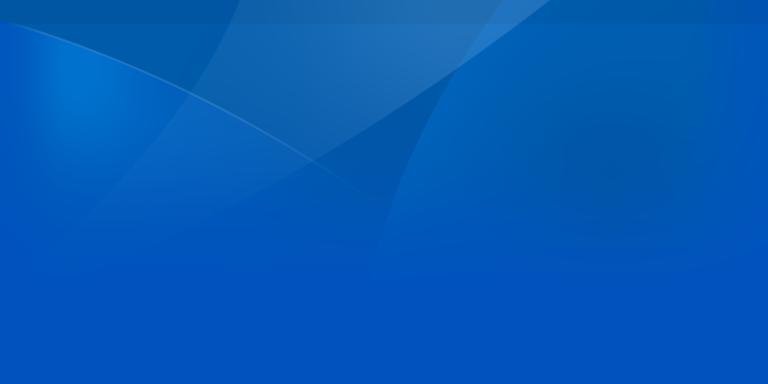
Reproduce this background procedurally as a Shadertoy shader.

```glsl
// Blue backdrop with curved translucent sheets, soft glows and a dim top band.

const vec3 FLOOR_BLUE  = vec3(0.000, 0.325, 0.745);
const vec3 UPPER_BLUE  = vec3(0.000, 0.355, 0.665);
const vec3 DEEP_BLUE   = vec3(0.000, 0.330, 0.650);
const vec3 GLOW_BLUE   = vec3(0.000, 0.460, 0.820);
const vec3 PANEL_BLUE  = vec3(0.000, 0.395, 0.745);
const vec3 SHEEN       = vec3(0.550, 0.750, 0.950);

// Quadratic coefficients (constant, linear, square) of each edge
const vec3 LENS_TOP    = vec3( 0.948, -0.280, -0.210);  // y from x
const vec3 BEAM_LEFT   = vec3(-0.340,  1.529, -0.564);  // x from y
const vec3 BEAM_BOTTOM = vec3( 0.204,  0.338,  0.152);  // y from x
const vec3 PANEL_LEFT  = vec3( 0.935,  0.014,  0.361);  // x from y

const float BAND_BOTTOM = 0.9375;
const float BAND_SHADE  = 0.045;
const float RIM_WIDTH   = 0.0025;

float curve(vec3 k, float t) {
    return k.x + t * (k.y + t * k.z);
}

// Approximate distance to a quadratic edge: height over it, scaled by slope
float edgeDistance(vec3 k, float t, float height) {
    float slope = k.y + 2.0 * k.z * t;
    return (height - curve(k, t)) / sqrt(1.0 + slope * slope);
}

float cover(float d, float pixel) {
    return smoothstep(-pixel, pixel, d);
}

float glow(vec2 p, vec2 center, vec2 radius) {
    vec2 q = (p - center) / radius;
    return exp(-dot(q, q));
}

void mainImage(out vec4 fragColor, in vec2 fragCoord) {
    vec2 p = fragCoord / iResolution.y;
    float pixel = 1.0 / iResolution.y;
    float rise = smoothstep(0.22, 0.75, p.y);

    // Backdrop
    vec3 color = mix(FLOOR_BLUE, UPPER_BLUE, rise);
    color = mix(color, DEEP_BLUE, 0.6 * glow(p, vec2(1.0, 0.66), vec2(0.25, 0.2)));

    // Signed distances, positive inside each sheet
    float lens = -edgeDistance(LENS_TOP, p.x, p.y);
    float beamLeft = edgeDistance(BEAM_LEFT, p.y, p.x);
    float beamBottom = edgeDistance(BEAM_BOTTOM, p.x, p.y);
    float panel = edgeDistance(PANEL_LEFT, p.y, p.x);
    float panelMask = cover(panel, pixel);

    // Left lens: lit at the upper left, fading down and to the right
    float lensMask = cover(lens, pixel) * (1.0 - panelMask);
    float lensFade = 1.0 - smoothstep(0.3, 1.0, p.x);
    color = mix(color, FLOOR_BLUE, 0.5 * lensMask * lensFade);
    color = mix(color, GLOW_BLUE, lensMask
        * (0.85 * glow(p, vec2(0.2, 0.84), vec2(0.18, 0.25))
         + 0.28 * rise * glow(p, vec2(0.48, 0.62), vec2(0.3, 0.25))));

    // Right panel: bright along its edge, dark in the middle
    vec3 panelColor = mix(FLOOR_BLUE, vec3(0.0, 0.365, 0.685), rise);
    panelColor = mix(panelColor, PANEL_BLUE, 0.8 * rise * exp(-max(panel, 0.0) / 0.17));
    panelColor = mix(panelColor, DEEP_BLUE, 0.8 * glow(p, vec2(1.59, 0.58), vec2(0.26, 0.2)));
    color = mix(color, panelColor, panelMask);

    // Soft blue side margins
    float margin = max(1.0 - smoothstep(0.0, 0.18, p.x), smoothstep(1.75, 2.0, p.x));
    color = mix(color, FLOOR_BLUE, 0.65 * margin * cover(lens + panelMask, pixel));

    // Diagonal beam: strongest toward its upper right edge
    float beamMask = cover(beamLeft, pixel) * cover(beamBottom, pixel);
    float beamLight = smoothstep(0.2, 1.0, p.y)
        * (0.09 + 0.15 * smoothstep(0.55, 1.2, p.x));
    color = mix(color, SHEEN, beamMask * beamLight);

    // Thin highlight on the lens rim
    float rim = 1.0 - smoothstep(0.0, RIM_WIDTH + pixel, abs(lens));
    float rimFade = smoothstep(0.0, 0.12, p.x) * (1.0 - smoothstep(0.55, 1.02, p.x));
    color = mix(color, SHEEN, 0.22 * rim * rimFade * (1.0 - panelMask));

    // Top band
    color *= 1.0 - BAND_SHADE * cover(p.y - BAND_BOTTOM, pixel);
    fragColor = vec4(color, 1.0);
}
```
